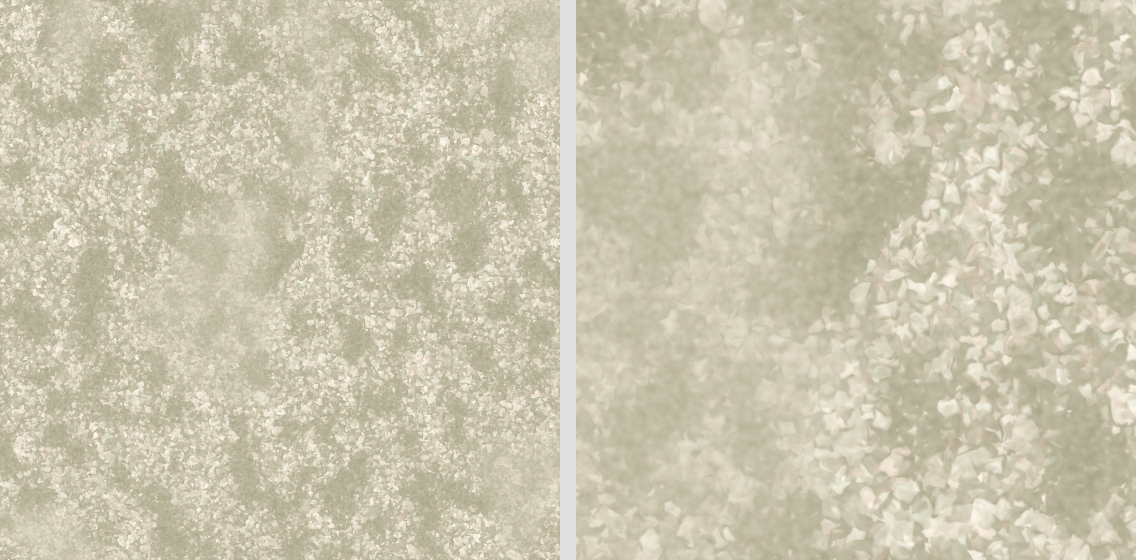
Left, the full canvas; right, a detail of the centre.
A Shadertoy shader for this texture:

```glsl
// Pale crushed-stone surface: layers of small irregular flakes scattered over
// an olive ground. Gradient noise clumps the flakes and opens darker gaps,
// and a broad haze softens some patches. Tone is mapped to a cream ramp.

const vec3 OLIVE = vec3(0.705, 0.675, 0.570);
const vec3 CREAM = vec3(0.950, 0.922, 0.862);
const vec3 PINK_SHIFT = vec3(0.016, -0.012, -0.008);

vec3 hash3(vec2 p) {
    vec3 q = fract(vec3(p.xyx) * vec3(0.1031, 0.1030, 0.0973));
    q += dot(q, q.yxz + 33.33);
    return fract((q.xxy + q.yzz) * q.zyx);
}

mat2 rotation(float angle) {
    float c = cos(angle), s = sin(angle);
    return mat2(c, s, -s, c);
}

float cornerSlope(vec2 corner, vec2 offset) {
    float angle = 6.2832 * hash3(corner).x;
    return dot(vec2(cos(angle), sin(angle)), offset);
}

float gradientNoise(vec2 p) {
    vec2 i = floor(p), f = fract(p);
    vec2 u = f * f * f * (f * (f * 6.0 - 15.0) + 10.0);
    vec2 e = vec2(1.0, 0.0);
    float low = mix(cornerSlope(i, f), cornerSlope(i + e, f - e), u.x);
    float high = mix(cornerSlope(i + e.yx, f - e.yx), cornerSlope(i + 1.0, f - 1.0), u.x);
    return mix(low, high, u.y);
}

float fbm(vec2 p, int octaves) {
    float sum = 0.0, amplitude = 1.0;
    for (int i = 0; i < octaves; i++) {
        sum += amplitude * gradientNoise(p);
        p = rotation(0.6) * p * 2.03 + 17.3;
        amplitude *= 0.55;
    }
    return sum;
}

// Distance from a flake centre, 1 on its lobed and stretched outline.
float flakeDistance(vec2 p, float radius, vec3 rnd) {
    vec2 q = rotation(6.2832 * rnd.x) * p;
    q.x *= 1.0 + 0.6 * rnd.y;
    float a = atan(q.y, q.x + 1e-5);
    float lobes = 0.15 * sin(3.0 * a + 6.2832 * rnd.z) + 0.10 * sin(5.0 * a + 40.0 * rnd.y);
    return length(q) / radius * (1.0 + lobes);
}

// Lays one grid of flakes over the ground; x is tone, y is pinkness.
vec2 addFlakes(vec2 ground, vec2 uv, float scale, float density, float clump, float softness) {
    vec2 p = uv * scale;
    vec2 cell = floor(p);
    float growth = smoothstep(-0.42, 0.08, clump);
    for (int j = -1; j <= 1; j++) {
        for (int i = -1; i <= 1; i++) {
            vec2 id = cell + vec2(i, j);
            vec3 place = hash3(id + scale * 3.7);
            vec3 shape = hash3(id + scale * 5.3 + 71.0);
            vec3 look = hash3(id + scale * 7.1 + 139.0);
            if (place.z > density) continue;

            vec2 offset = p - id - 0.15 - 0.7 * place.xy;
            float radius = mix(0.26, 0.54, look.z) * mix(0.3, 1.0, growth);
            float d = flakeDistance(offset, radius, shape);
            float edge = softness * scale / radius;
            float cover = 1.0 - smoothstep(1.0 - edge, 1.0 + edge, d);
            float shadow = 1.0 - smoothstep(0.9, 1.45, d);

            float tone = mix(0.18, 1.14, look.x) + 0.22 * clump;
            tone += 0.12 * dot(offset, vec2(-0.6, 0.8)) / radius;
            tone -= 0.08 * smoothstep(0.55, 1.0, d);
            ground.x -= 0.10 * shadow;
            float opacity = mix(0.65, 0.95, shape.z) * mix(0.45, 1.0, growth);
            ground = mix(ground, vec2(tone, look.y * 2.0 - 0.9), cover * opacity);
        }
    }
    return ground;
}

void mainImage(out vec4 fragColor, in vec2 fragCoord) {
    vec2 uv = fragCoord / iResolution.y;
    float softness = max(0.0013, 0.7 / iResolution.y);

    // Clumps, haze and a small warp that roughens the flake outlines
    float clump = fbm(uv * vec2(15.0, 13.0) + 4.0, 3) + 0.35 * gradientNoise(uv * 4.5 + 31.0);
    float haze = smoothstep(0.08, 0.42, fbm(uv * 3.4 + 57.0, 2));
    vec2 warp = vec2(gradientNoise(uv * 95.0), gradientNoise(uv * 95.0 + 43.0));
    vec2 rough = uv + 0.0042 * warp;
    float grit = gradientNoise(uv * 210.0 + 9.0) + 0.8 * gradientNoise(uv * 115.0 + 77.0);

    // Olive ground, then flakes from medium through coarse to fine
    vec2 stone = vec2(0.17 + 0.25 * clump + 0.15 * warp.x, -0.45);
    stone = addFlakes(stone, rough, 62.0, 0.85, clump, softness);
    stone = addFlakes(stone, rough, 43.0, 0.60, clump, softness);
    stone = addFlakes(stone, rough, 73.0, 0.75, clump, softness);
    stone = addFlakes(stone, rough, 109.0, 0.60, clump + 0.06, softness);
    stone = addFlakes(stone, rough, 167.0, 0.35, clump + 0.12, softness);

    // Hazy patches lose most of their grain
    vec2 veil = vec2(0.44 + 0.22 * clump, -0.2);
    stone = mix(stone, veil, 0.62 * haze);
    stone.x += 0.20 * grit;

    float tone = clamp(stone.x, -0.22, 1.16);
    vec3 color = mix(OLIVE, CREAM, tone) + PINK_SHIFT * stone.y;
    fragColor = vec4(clamp(color, 0.0, 1.0), 1.0);
}
```
